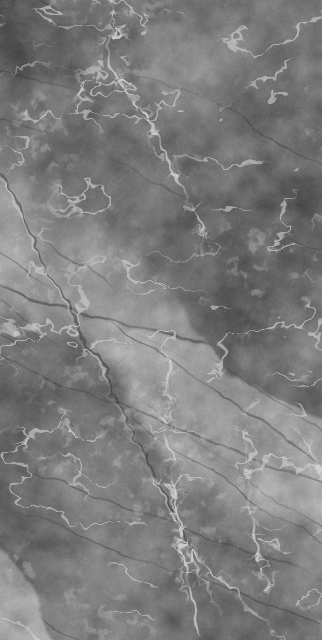
This texture is drawn by a Shadertoy shader. Its source:

```glsl
// Grey marble slab: cloudy stone crossed by a pale diagonal band, dark hairline
// cracks and crumbly white veins. Layers of warped value noise shape the tone,
// and noise-bent paths carry the cracks and veins. Canvas width is one unit.

float hash(vec2 p) {
    vec3 q = fract(p.xyx * 0.1031);
    q += dot(q, q.yzx + 33.33);
    return fract((q.x + q.y) * q.z);
}

float noise(vec2 p) {
    vec2 i = floor(p), f = fract(p);
    f = f * f * (3.0 - 2.0 * f);
    vec2 e = vec2(0.0, 1.0);
    return mix(mix(hash(i), hash(i + e.yx), f.x),
               mix(hash(i + e.xy), hash(i + e.yy), f.x), f.y);
}

float fbm(vec2 p) {
    float sum = 0.0, amp = 0.5;
    for (int i = 0; i < 5; i++) {
        sum += amp * noise(p);
        p = mat2(1.6, 1.2, -1.2, 1.6) * p + 17.3;
        amp *= 0.5;
    }
    return sum / 0.97;
}

float glow(vec2 p, vec2 center, vec2 radius) {
    vec2 q = (p - center) / radius;
    return exp(-dot(q, q));
}

// Smooth-edged stroke, d away from its centre line
float stroke(float d, float width) {
    return 1.0 - smoothstep(width * 0.3, width + 1.0 / iResolution.x, abs(d));
}

// Limits a feature to the range lo..hi with soft ends
float span(float v, float lo, float hi) {
    return smoothstep(lo - 0.03, lo + 0.03, v) * (1.0 - smoothstep(hi - 0.03, hi + 0.03, v));
}

// White core of uneven strength with loose threads around it
float vein(vec2 p, float pathX, float lo, float hi, float threads) {
    float d = p.x - pathX;
    float core = stroke(d, 0.004) * (0.25 + 0.75 * smoothstep(0.25, 0.7, noise(p * 17.0)));
    return span(p.y, lo, hi) * (core + threads * exp(-d * d / 0.0007));
}

// Cloudy tone of the stone without lines
float stoneTone(vec2 p, vec2 q) {
    float tone = 0.455 + 0.30 * (fbm(p * 3.0 + 4.0) - 0.5) + 0.22 * (fbm(p * 17.0) - 0.5);
    // Pale band: soft at the upper left, crisp at the right
    float top = 1.46 - 0.6 * q.x - 0.2 * smoothstep(0.5, 0.7, q.x);
    float bottom = 1.03 - 0.25 * q.x - 0.42 * smoothstep(0.2, 0.65, q.x);
    float soft = mix(0.15, 0.012, smoothstep(0.35, 0.65, q.x));
    float band = smoothstep(-soft, soft, top - q.y) * smoothstep(-0.05, 0.06, q.y - bottom);
    float core = smoothstep(-0.01, 0.01, 1.09 - 0.25 * q.x - q.y) * smoothstep(0.1, 0.4, q.x);
    tone += band * (0.11 + 0.075 * core);
    // Broad light and dark patches
    tone += 0.15 * glow(q, vec2(0.53, 1.70), vec2(0.14, 0.13));
    tone += 0.10 * glow(q, vec2(1.00, 0.30), vec2(0.15, 0.20));
    tone += 0.17 * smoothstep(0.0, 0.03, 0.33 - q.y - 1.6 * q.x);
    tone -= 0.15 * glow(q, vec2(0.02, 1.90), vec2(0.11, 0.16));
    tone -= 0.05 * glow(q, vec2(0.90, 1.40), vec2(0.20, 0.30));
    tone -= 0.11 * glow(q, vec2(0.12, 0.78), vec2(0.24, 0.18));
    tone -= 0.06 * glow(q, vec2(0.78, 1.02), vec2(0.16, 0.13));
    return tone;
}

// Dark cracks: three long ones and a scatter of faint parallels
float cracks(vec2 q) {
    float dark = 0.8 * stroke(q.y - 1.09 + 0.25 * q.x, 0.004) * span(q.x, -0.1, 0.64);
    dark += 0.7 * stroke(q.y - 1.24 + 0.7 * q.x, 0.003) * span(q.x, 0.36, 1.1);
    dark += 0.6 * stroke(q.y - 0.87 + 0.38 * q.x, 0.003);
    for (int i = 0; i < 13; i++) {
        float id = float(i);
        float slope = 0.2 + 0.65 * hash(vec2(id, 3.0));
        float start = 0.17 * id + 0.12 * hash(vec2(id, 8.0)) + 0.15;
        float broken = smoothstep(0.4, 0.7, noise(vec2(q.x * 4.0, id * 7.3)));
        dark += 0.55 * broken * stroke(q.y - start + slope * q.x, 0.0022);
    }
    return dark * (0.4 + 0.9 * noise(q * 13.0));
}

void mainImage(out vec4 fragColor, in vec2 fragCoord) {
    vec2 p = fragCoord / iResolution.x;
    vec2 bend = vec2(fbm(p * 6.0), fbm(p * 6.0 + 31.0)) - 0.5;
    vec2 jitter = vec2(noise(p * 45.0), noise(p * 45.0 + 57.0)) - 0.5;
    vec2 q = p + 0.11 * bend;
    vec2 v = p + 0.07 * bend + 0.018 * jitter;

    float tone = stoneTone(p, q);
    float dark = cracks(p + 0.06 * bend + 0.004 * jitter);

    // Main white veins, falling toward the lower right
    float threads = 0.75 * stroke(fbm(v * 13.0) - 0.5, 0.03);
    float bPath = 0.51 * (1.44 - v.y), t = 0.87 - v.y;
    float white = vein(v, 0.345 + 0.6 * clamp(1.79 - v.y, 0.0, 0.5), 1.2, 2.1, threads);
    white += 0.7 * vein(v, bPath, 0.1, 1.5, 0.4 * threads);
    white += vein(v, 0.51 + 0.05 * t + 0.11 * t * t, 0.03, 0.88, threads);
    white += vein(v, 0.765 + 0.12 * (0.64 - v.y), 0.16, 0.66, threads);
    white += 0.8 * vein(v, 0.88 - v.y, -0.1, 0.3, threads);
    white += 0.7 * vein(v, 1.31 - 0.6 * v.y, 0.45, 0.64, threads);
    dark += 0.8 * stroke(v.x - bPath - 0.009, 0.004) * span(v.y, 0.3, 1.45);

    // Short scattered squiggles and pale dust
    for (int i = 0; i < 3; i++) {
        vec2 s = v + float(i) * 13.7;
        float patches = smoothstep(0.62, 0.8, noise(s * 5.5 + 40.0));
        white += 0.8 * patches * stroke(fbm(s * vec2(4.5, 7.0)) - 0.5, 0.013);
    }
    white += 0.35 * smoothstep(0.56, 0.75, fbm(p * 38.0)) * smoothstep(0.45, 0.65, fbm(p * 5.0 + 9.0));

    tone = mix(tone, 0.2, clamp(0.6 * dark, 0.0, 0.75));
    tone = mix(tone, 0.83, clamp(0.75 * white, 0.0, 0.9));
    tone += 0.035 * (noise(p * 260.0) - 0.5);
    fragColor = vec4(vec3(tone, tone, tone + 0.004), 1.0);
}
```
